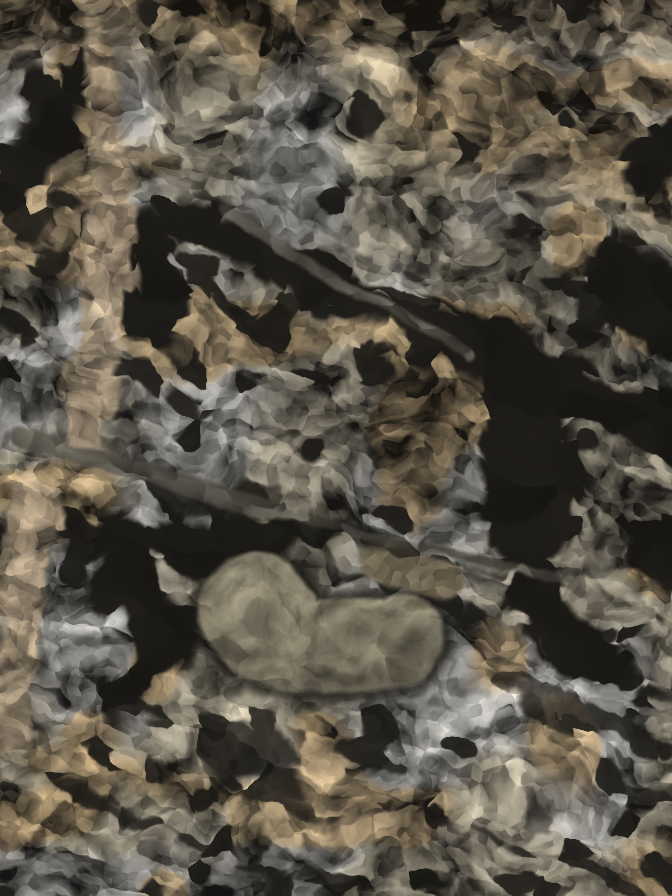
This texture is drawn by a Shadertoy shader. Its source:

```glsl
// Fractured rock face with slanting ledges, deep shadows, a pale vein and ochre stains.

vec2 hash2(vec2 p) {
    vec3 a = fract(p.xyx * vec3(0.1031, 0.1030, 0.0973));
    a += dot(a, a.yzx + 33.33);
    return fract((a.xx + a.yz) * a.zy);
}

float noise(vec2 p) {
    vec2 i = floor(p), f = fract(p);
    f = f * f * (3.0 - 2.0 * f);
    return mix(mix(hash2(i).x, hash2(i + vec2(1, 0)).x, f.x),
               mix(hash2(i + vec2(0, 1)).x, hash2(i + vec2(1, 1)).x, f.x), f.y);
}

float fbm(vec2 p) {
    float sum = 0.0, gain = 0.5;
    for (int i = 0; i < 5; i++) {
        sum += gain * noise(p);
        p = mat2(1.6, 1.2, -1.2, 1.6) * p + 7.3;
        gain *= 0.5;
    }
    return sum;
}

// Tilted, softly joined cells: one random shade and slope per chip of stone
float facets(vec2 p) {
    vec2 cell = floor(p), f = fract(p);
    float sum = 0.0, total = 0.0;
    for (int y = -1; y <= 1; y++)
    for (int x = -1; x <= 1; x++) {
        vec2 id = cell + vec2(x, y);
        vec2 r = vec2(x, y) + hash2(id) - f;
        float weight = exp(-28.0 * dot(r, r));
        sum += weight * (hash2(id + 57.0).x + dot(r, hash2(id + 131.0) - 0.5));
        total += weight;
    }
    return sum / total;
}

float segment(vec2 p, vec2 a, vec2 b, float radius) {
    vec2 ab = b - a;
    float h = clamp(dot(p - a, ab) / dot(ab, ab), 0.0, 1.0);
    return length(p - a - ab * h) - radius;
}

float cover(float d, float soft) { return smoothstep(soft, -soft, d); }

// Large hollows, each a ragged stroke from xy to zw
float hollows(vec2 p) {
    vec4 stroke[11] = vec4[11](
        vec4(0.20, 0.24, 0.45, 0.355), vec4(0.46, 0.37, 0.78, 0.49),
        vec4(0.59, 0.45, 0.59, 0.58), vec4(0.70, 0.32, 0.78, 0.35),
        vec4(0.06, 0.11, 0.01, 0.20), vec4(0.13, 0.605, 0.29, 0.60),
        vec4(0.15, 0.66, 0.18, 0.71), vec4(0.58, 0.66, 0.66, 0.73),
        vec4(0.17, 0.28, 0.17, 0.35), vec4(0.70, 0.19, 0.80, 0.14),
        vec4(0.74, 0.62, 0.78, 0.65));
    float radius[11] = float[11](0.029, 0.034, 0.062, 0.055, 0.036, 0.029,
                                 0.045, 0.029, 0.036, 0.023, 0.034);
    float d = 1.0;
    for (int i = 0; i < 11; i++)
        d = min(d, segment(p, stroke[i].xy, stroke[i].zw, radius[i]));
    return d;
}

void mainImage(out vec4 fragColor, in vec2 fragCoord) {
    // Height is one unit, y runs down
    vec2 p = vec2(fragCoord.x, iResolution.y - fragCoord.y) / iResolution.y;
    vec2 bend = vec2(fbm(p * 14.0), fbm(p * 14.0 + 41.0)) - 0.5;
    vec2 w = p + 0.05 * bend;
    vec2 strata = mat2(0.93, -0.37, 0.37, 0.93) * w;

    // Chips at three sizes, stretched along the strata
    float slab = facets(strata * vec2(13, 21));
    float chip = facets(strata * vec2(32, 46) + 9.0);
    float grit = facets(w * vec2(75, 88) + 23.0);
    float broad = fbm(p * 5.0 + 3.0);
    float relief = fbm(w * 32.0) - fbm(w * 32.0 + vec2(0.25, 0.45));
    float tone = 0.395 + 0.25 * (slab - 0.5) + 0.27 * (chip - 0.5)
               + 0.17 * (grit - 0.5) + 0.35 * (broad - 0.48) + 0.40 * relief;
    tone += 0.13 * cover(segment(w, vec2(0.56, 0.82), vec2(0.76, 0.70), 0.06), 0.09);
    tone += 0.10 * cover(segment(w, vec2(0.18, 0.15), vec2(0.34, 0.20), 0.03), 0.04);
    tone -= 0.12 * smoothstep(0.10, 0.0, p.y + 0.06 * bend.y);
    tone -= 0.06 * smoothstep(0.91, 1.0, p.y);

    // Ochre stains over warm to cool grey stone
    vec3 tint = mix(vec3(1.03, 0.98, 0.86), vec3(0.99, 0.98, 0.95), smoothstep(0.35, 0.65, noise(w * 9.0)));
    float stain = cover(segment(w, vec2(0.48, 0.12), vec2(0.76, 0.20), 0.05), 0.06);
    stain = max(stain, cover(segment(w, vec2(0.04, 0.84), vec2(0.38, 0.91), 0.016), 0.02));
    stain = max(stain, 0.8 * smoothstep(0.13, 0.0, p.y));
    stain = max(stain, smoothstep(0.63, 0.76, noise(w * 11.0 + 60.0)));
    tint = mix(tint, vec3(1.10, 0.93, 0.67), 0.75 * stain);
    vec3 color = tint * max(tone, 0.08);

    // Hollows and small pockets in shadow
    float ragged = 0.025 * (slab - 0.5) + 0.018 * (chip - 0.5);
    float shadow = cover(hollows(w) + ragged, 0.006);
    float pocket = noise(strata * vec2(19, 27) + 17.0) + 0.22 * (chip - 0.5);
    shadow = max(shadow, 0.92 * smoothstep(0.24, 0.17, pocket));
    float seam = noise(strata * vec2(7, 38) + 5.0) + 0.2 * (chip - 0.5);
    shadow = max(shadow, 0.8 * smoothstep(0.25, 0.15, seam) * smoothstep(0.66, 0.80, p.y));
    vec3 gloom = vec3(0.105, 0.098, 0.085) * (0.78 + 0.3 * slab + 0.25 * broad);
    color = mix(color, gloom, shadow);

    // Two smooth-faced boulders and the slab above them
    vec2 s = p + 0.022 * bend;
    float boulder = min(segment(s, vec2(0.285, 0.68), vec2(0.30, 0.70), 0.062),
                        segment(s, vec2(0.33, 0.72), vec2(0.44, 0.715), 0.053));
    float body = cover(boulder, 0.004);
    color = mix(color, gloom, 0.7 * cover(boulder - 0.011, 0.008));
    color = mix(color, vec3(0.50, 0.475, 0.40) * (0.92 + 0.8 * relief + 0.25 * (chip - 0.5)
              - 1.5 * (p.y - 0.69)), body);
    float cap = cover(segment(s, vec2(0.42, 0.622), vec2(0.49, 0.65), 0.022), 0.004);
    color = mix(color, vec3(0.40, 0.365, 0.295) * (0.9 + 0.3 * grit), cap);

    // Thin sloping ledges with a shadow underneath
    float ledge = min(segment(s, vec2(0.02, 0.485), vec2(0.30, 0.565), 0.011),
                      segment(s, vec2(0.30, 0.570), vec2(0.62, 0.645), 0.005));
    ledge = min(ledge, segment(s, vec2(0.25, 0.235), vec2(0.52, 0.40), 0.006));
    float under = segment(s, vec2(0.05, 0.515), vec2(0.60, 0.655), 0.007);
    color = mix(color, gloom, 0.75 * cover(under + ragged, 0.006));
    color = mix(color, vec3(0.33, 0.315, 0.28) * (0.65 + 0.7 * chip), 0.9 * cover(ledge, 0.003));

    // Pale crumbly vein running down the left side
    float center = 0.108 + 0.018 * sin(p.y * 9.0 - 0.5);
    float breadth = mix(0.007, 0.028, smoothstep(0.0, 0.27, p.y)) - 0.016 * smoothstep(0.40, 0.50, p.y);
    float vein = max(abs(s.x - center) - breadth, abs(p.y - 0.25) - 0.245);
    vein = min(vein, segment(s, vec2(0.035, 0.55), vec2(0.01, 0.82), 0.025)) + 0.5 * ragged;
    vec3 crystal = vec3(0.56, 0.50, 0.415) * (0.62 + 0.40 * grit + 0.36 * chip + 0.8 * relief);
    color = mix(color, crystal, 0.93 * cover(vein, 0.004));

    fragColor = vec4(clamp(color, 0.0, 1.0), 1.0);
}
```
